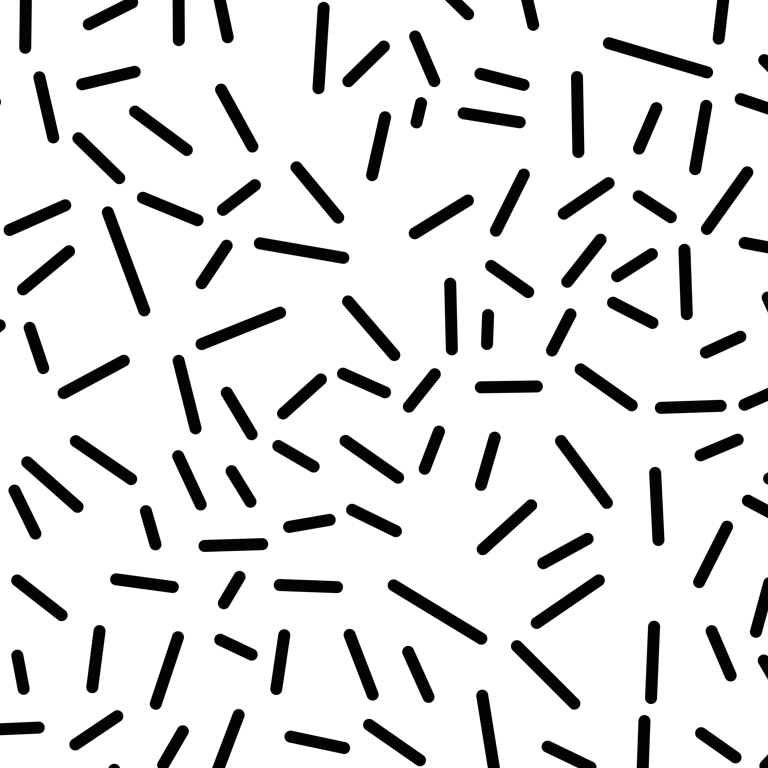
Reproduce this pattern procedurally as a Shadertoy shader.

```glsl
// Scattered black round-capped sticks on white, none of them touching.

const vec3 PAPER = vec3(1.0);
const vec3 INK = vec3(0.01);
const float CELL = 1.0 / 11.4;     // spacing of the seed grid
const float JITTER = 0.66;         // seed wander inside its cell
const float EMPTY_SHARE = 0.2;     // share of cells without a stick
const float RADIUS = 0.0078;       // half the stick thickness
const float HALF_GAP = 0.006;      // clearance kept to a territory border
const float MAX_REACH = 0.085;     // longest run from seed to stick end
const float MIN_TRIM = 0.68;       // shortest share of the free run used
const int ANGLE_TRIES = 4;         // directions compared, the roomiest wins
const float PI = 3.14159265;

float hash(vec2 cell, float salt) {
    return fract(sin(dot(cell, vec2(127.1, 311.7)) + salt * 74.7) * 43758.5453);
}

bool isEmpty(vec2 cell) {
    return hash(cell, 1.0) < EMPTY_SHARE;
}

vec2 seedPoint(vec2 cell) {
    vec2 wander = vec2(hash(cell, 2.0), hash(cell, 3.0)) - 0.5;
    return (cell + 0.5 + JITTER * wander) * CELL;
}

// Cell whose seed is nearest to p: the owner of the territory around p.
vec2 nearestCell(vec2 p) {
    vec2 home = floor(p / CELL);
    vec2 owner = home;
    float best = 1e9;
    for (int y = -2; y <= 2; y++)
    for (int x = -2; x <= 2; x++) {
        vec2 cell = home + vec2(x, y);
        float dist = distance(p, seedPoint(cell));
        if (!isEmpty(cell) && dist < best) {
            best = dist;
            owner = cell;
        }
    }
    return owner;
}

// Free run from the seed forward (x) and backward (y) along dir.
vec2 freeReach(vec2 cell, vec2 seed, vec2 dir) {
    vec2 reach = vec2(MAX_REACH);
    for (int y = -2; y <= 2; y++)
    for (int x = -2; x <= 2; x++) {
        vec2 other = cell + vec2(x, y);
        if ((x == 0 && y == 0) || isEmpty(other)) continue;
        vec2 toOther = seedPoint(other) - seed;
        float span = length(toOther);
        float slope = dot(dir, toOther) / span;
        float run = (0.5 * span - RADIUS - HALF_GAP) / max(abs(slope), 1e-4);
        if (slope > 0.0) reach.x = min(reach.x, run);
        else reach.y = min(reach.y, run);
    }
    return max(reach, 0.0);
}

float segmentDistance(vec2 p, vec2 a, vec2 b) {
    vec2 ab = b - a;
    float t = clamp(dot(p - a, ab) / max(dot(ab, ab), 1e-8), 0.0, 1.0);
    return distance(p, a + t * ab);
}

// Signed distance to the stick that owns the territory around p.
float stickDistance(vec2 p) {
    vec2 cell = nearestCell(p);
    vec2 seed = seedPoint(cell);
    vec2 dir = vec2(1.0, 0.0);
    vec2 reach = vec2(0.0);
    for (int i = 0; i < ANGLE_TRIES; i++) {
        float angle = PI * hash(cell, 4.0 + float(i));
        vec2 tryDir = vec2(cos(angle), sin(angle));
        vec2 tryReach = freeReach(cell, seed, tryDir);
        if (tryReach.x + tryReach.y > reach.x + reach.y) {
            reach = tryReach;
            dir = tryDir;
        }
    }
    reach *= mix(MIN_TRIM, 1.0, hash(cell, 20.0));
    return segmentDistance(p, seed + dir * reach.x, seed - dir * reach.y) - RADIUS;
}

void mainImage(out vec4 fragColor, in vec2 fragCoord) {
    float pixel = 1.0 / iResolution.y;
    float dist = stickDistance(fragCoord * pixel);
    float cover = 1.0 - smoothstep(-0.75 * pixel, 0.75 * pixel, dist);
    fragColor = vec4(mix(PAPER, INK, cover), 1.0);
}
```
